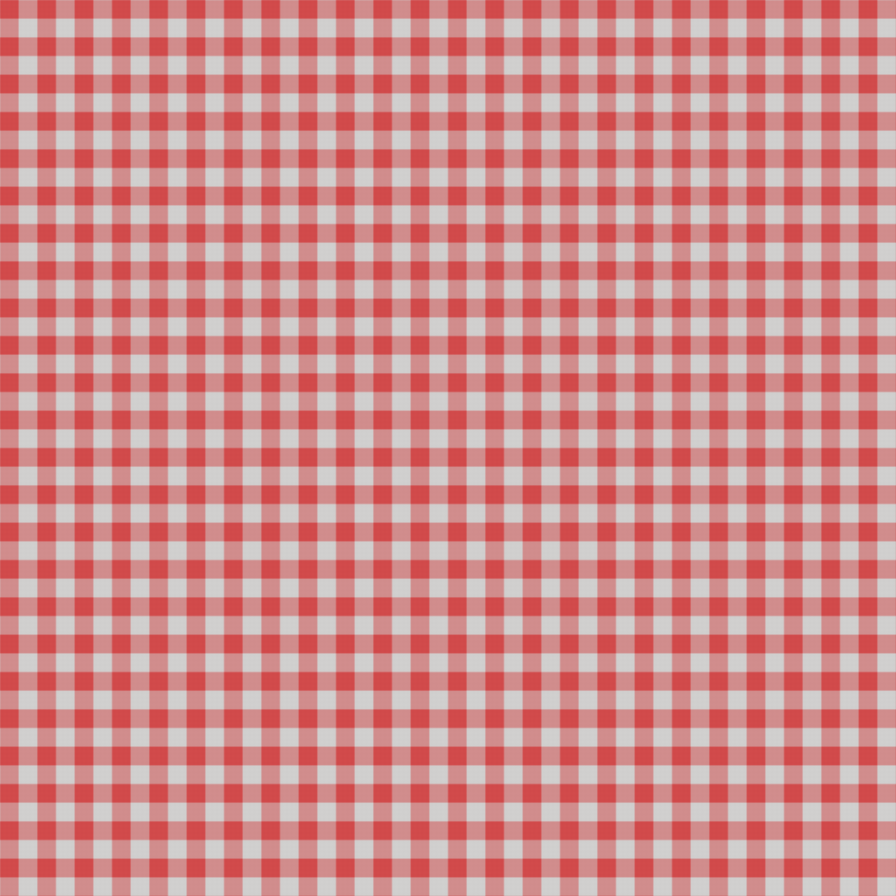
This pattern is drawn by a three.js fragment shader. Its source:

```glsl
// Red and white gingham cloth, 24 checks across and 24 down.
// Two sets of equal stripes, one per axis, each lay half of the dye;
// a very faint thread weave with a whole thread count keeps it tileable.

varying vec2 vUv;

const float TAU = 6.2831853;
const float REPEATS = 24.0;
const float THREADS_PER_REPEAT = 8.0;
const float EDGE_WIDTH = 1.0 / 512.0;   // edge softness, in canvas units
const float WEAVE_DEPTH = 0.004;

const vec3 CLOTH_WHITE = vec3(0.816, 0.812, 0.808);
const vec3 DYE_RED = vec3(0.820, 0.290, 0.292);

// Coverage of a stripe filling the first half of each repeat.
float stripe(float position, float softness) {
  float inside = 0.25 - abs(fract(position + 0.25) - 0.5);
  return clamp(inside / softness + 0.5, 0.0, 1.0);
}

// Gentle light and dark of crossing threads, centred on zero.
float weave(vec2 position, float threads) {
  vec2 wave = cos(TAU * position * threads);
  return 0.5 * (wave.x + wave.y);
}

void main() {
  vec2 cell = vUv * REPEATS;
  float softness = EDGE_WIDTH * REPEATS;

  // Upright stripes start at the left edge, level ones at the top edge.
  float upright = stripe(cell.x, softness);
  float level = stripe(-cell.y, softness);

  // One stripe gives pink, two crossing stripes give full red.
  vec3 color = mix(CLOTH_WHITE, DYE_RED, 0.5 * (upright + level));
  color += WEAVE_DEPTH * weave(cell, THREADS_PER_REPEAT);

  gl_FragColor = vec4(color, 1.0);
}
```
